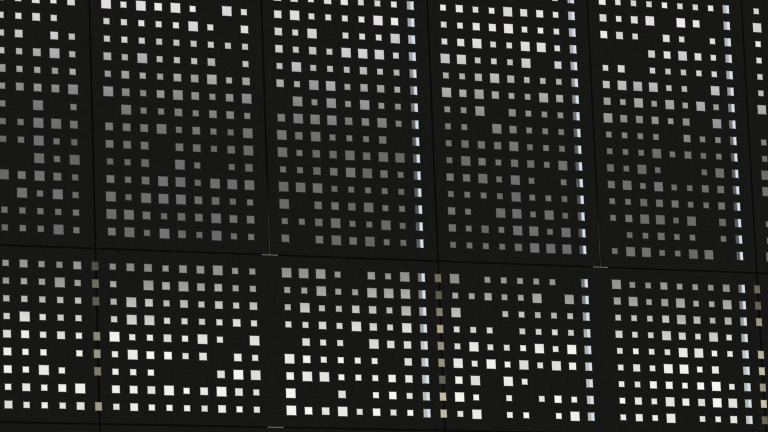
Give the GLSL for this pattern, as a Shadertoy shader.

```glsl
float hash(vec2 p) {
    return fract(sin(dot(p, vec2(127.1, 311.7))) * 43758.5453);
}

float fill(float d, float soft) {
    return 1.0 - smoothstep(-soft, soft, d);
}

float box(vec2 p, vec2 halfSize) {
    vec2 d = abs(p) - halfSize;
    return max(d.x, d.y);
}

// Panel coordinate across, hole row down; both foreshortened to the right
vec2 facade(vec2 p) {
    float x = p.x - (p.y - 0.289) * (0.02 + 0.0216 * p.x);
    float across = (0.4074 - sqrt(0.166 - 0.0278 * (x - 0.213))) / 0.0139;
    float down = (p.y - 0.567 - 0.037 * p.x) / (0.041 - 0.0018 * p.x);
    return vec2(across, down);
}

// Light behind the sheet: fades down the upper storey, grows down the lower
vec3 backlight(vec2 p, bool lower) {
    float upperGlow = mix(0.88, 0.43, smoothstep(-0.02, 0.31, p.y - 0.06 * p.x));
    float lowerGlow = mix(0.54, 0.92, smoothstep(0.58, 0.8, p.y - 0.03 * p.x));
    return lower ? lowerGlow * vec3(1.0, 1.0, 0.975) : upperGlow * vec3(1.0, 0.985, 1.0);
}

void mainImage(out vec4 fragColor, in vec2 fragCoord) {
    vec2 p = vec2(fragCoord.x, iResolution.y - fragCoord.y) / iResolution.y;
    vec2 wall = facade(p);
    float pixel = 1.0 / iResolution.y;
    bool lower = wall.y > 0.0;

    // Metal sheet with faint grain
    vec3 color = vec3(0.09, 0.09, 0.082) + 0.012 * (hash(floor(p * 288.0)) - 0.5);

    // Seams; lower panels are two upper panels wide
    float seam = round(wall.x);
    bool oddSeam = mod(seam, 2.0) > 0.5;
    float seamX = abs(wall.x - seam) * 0.39;
    float seamY = abs(wall.y - (wall.y > 5.0 ? 10.0 : 0.0)) * 0.04;
    float soft = max(0.0015, 0.75 * pixel);
    float joint = fill(seamY - 0.002, soft);
    if (!(lower && oddSeam)) joint = max(joint, fill(seamX - 0.002, soft));
    color = mix(color, vec3(0.025), 0.85 * joint);

    // Light leaking through the odd seams and their corner gaps
    if (oddSeam && seam > 0.0) {
        float leak = fill(seamX - 0.0008, soft) * smoothstep(-5.0, -1.0, wall.y);
        if (!lower) color = mix(color, vec3(0.4), 0.6 * leak);
        float gap = fill(max(seamX - 0.018, seamY - 0.0012), soft);
        color = mix(color, vec3(0.6, 0.6, 0.55), 0.75 * gap);
    }

    // Perforations: nine columns per panel, the tenth lies on the seam
    float shifted = wall.x - 0.045;
    float panel = floor(shifted);
    float column = floor(fract(shifted) * 10.0);
    float row = round(wall.y);
    vec2 cell = vec2(fract(fract(shifted) * 10.0) - 0.5, wall.y - row);
    vec2 id = vec2(panel * 10.0 + column, row);
    bool onSeam = column > 8.5;
    bool rowOpen = row != 0.0 && row != 10.0;
    bool columnOpen = !onSeam || (lower && mod(panel, 2.0) > 0.5);

    if (rowOpen && columnOpen) {
        float pick = hash(id);
        float size = pick < 0.5 ? 0.175 : (pick < 0.76 ? 0.22 : 0.28);
        vec2 halfSize = vec2(size);
        vec3 light = backlight(p, lower) * (0.94 + 0.12 * hash(id + 37.0));
        float present = step(0.06, hash(id + 71.0));

        // The last column shows a bright reveal on its right side
        if (column > 7.5 && !onSeam && panel > 0.0) {
            halfSize = vec2(0.21, 0.25);
            vec3 reveal = vec3(0.84, 0.88, 0.92);
            light = mix(light * 0.8, reveal, smoothstep(-0.06, 0.08, cell.x));
            present = 1.0;
        }
        // Holes on the seam are narrow, warm and uneven
        if (onSeam) {
            halfSize = vec2(0.19, 0.24);
            light *= vec3(0.9, 0.88, 0.78) * mix(0.45, 0.95, hash(id + 13.0));
        }
        float hole = fill(box(cell, halfSize), max(0.05, 19.0 * pixel));
        color = mix(color, light, hole * present);
    }

    fragColor = vec4(color, 1.0);
}
```
